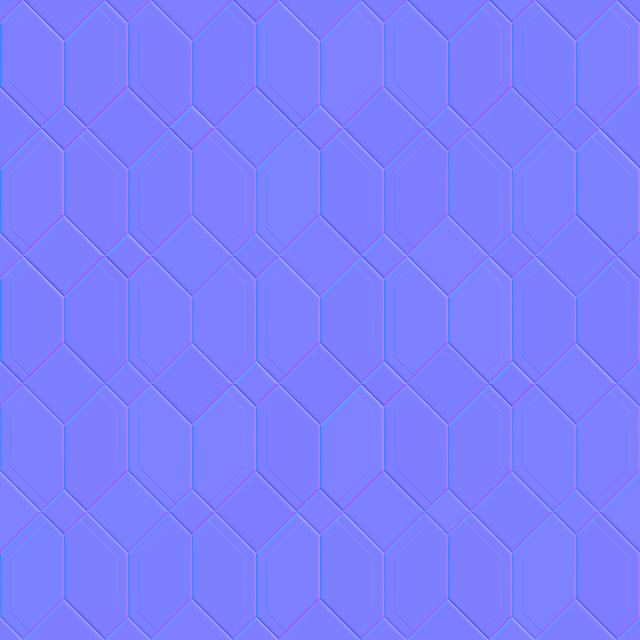
This texture map is drawn by a Shadertoy shader. Its source:

```glsl
// Tangent-space normal map of bevelled tiles: large and small diamonds between elongated hexagons.

const float REPEATS = 5.0;          // cells across and down
const float BIG = 0.32;             // half diagonals, in cells; the two add up to 0.5
const float SMALL = 0.18;
const float BEVEL_WIDTH = 0.023;    // width of the slope on each side of a seam
const float BEVEL_SLOPE = 0.20;
const float INSET_OFFSET = 0.085;   // distance of the engraved line from the seam
const float INSET_WIDTH = 0.007;
const float INSET_SLOPE = 0.07;
const float TILE_TILT = 0.018;      // random lean of each tile
const float WEAR_SCALE = 14.0;      // noise cells per repeat
const float WEAR_WOBBLE = 0.007;
const vec2 FLAT_NORMAL = vec2(0.492, 0.500);
const int SAMPLES = 3;              // antialiasing grid per axis

struct Edge {
    float dist;   // distance to the seam
    vec2 dir;     // direction towards it
};

vec2 hash22(vec2 p) {
    vec3 q = fract(p.xyx * vec3(0.1031, 0.1030, 0.0973));
    q += dot(q, q.yzx + 33.33);
    return fract((q.xx + q.yz) * q.zy);
}

// Value noise that wraps at the canvas border
float wearNoise(vec2 p) {
    float period = REPEATS * WEAR_SCALE;
    vec2 i = floor(p), f = fract(p);
    f = f * f * (3.0 - 2.0 * f);
    float a = hash22(mod(i, period)).x;
    float b = hash22(mod(i + vec2(1, 0), period)).x;
    float c = hash22(mod(i + vec2(0, 1), period)).x;
    float d = hash22(mod(i + vec2(1, 1), period)).x;
    return mix(mix(a, b, f.x), mix(c, d, f.x), f.y);
}

// Signed distance to a diamond's sides, with the direction towards them
Edge diamond(vec2 p, float radius) {
    float dist = (abs(p.x) + abs(p.y) - radius) * 0.70711;
    vec2 outward = vec2(p.x < 0.0 ? -1.0 : 1.0, p.y < 0.0 ? -1.0 : 1.0) * 0.70711;
    return Edge(abs(dist), dist < 0.0 ? outward : -outward);
}

Edge verticalLine(float x) {
    return Edge(abs(x), vec2(x < 0.0 ? 1.0 : -1.0, 0.0));
}

Edge nearer(Edge a, Edge b) {
    if (a.dist < b.dist) return a;
    return b;
}

vec3 tileNormal(vec2 p) {
    // Diamond rows: large ones sit half a cell over in rows 0, 2 and 3 of five
    float row = round(p.y);
    float rowIndex = mod(row, 5.0);
    bool shifted = rowIndex != 1.0 && rowIndex != 4.0;
    float shift = shifted ? 0.5 : 0.0;
    float x = p.x - shift;
    vec2 bigCentre = vec2(round(x) + shift, row);
    vec2 smallCentre = vec2(floor(x) + 0.5 + shift, row);
    vec2 toBig = p - bigCentre, toSmall = p - smallCentre;
    Edge bigEdge = diamond(toBig, BIG);
    Edge smallEdge = diamond(toSmall, SMALL);

    // Pick the tile and its nearest seam
    bool inBig = abs(toBig.x) + abs(toBig.y) < BIG;
    bool inSmall = abs(toSmall.x) + abs(toSmall.y) < SMALL;
    Edge seam;
    vec2 centre;
    vec2 engraving = vec2(0.0);
    if (inBig) {
        seam = bigEdge;
        centre = bigCentre;
    } else if (inSmall) {
        seam = smallEdge;
        centre = smallCentre;
    } else {
        Edge side = verticalLine(p.x - round(p.x * 2.0) * 0.5);
        seam = nearer(side, nearer(bigEdge, smallEdge));
        centre = vec2(floor(p.x * 2.0) * 0.5 + 0.25, floor(p.y) + 0.5);

        // Engraved step that follows the side lying on a whole cell line
        Edge frame = verticalLine(p.x - round(p.x));
        if (shifted) frame = nearer(frame, smallEdge);
        else frame = nearer(frame, bigEdge);
        float step = 1.0 - smoothstep(0.3, 1.0, abs(frame.dist - INSET_OFFSET) / INSET_WIDTH);
        engraving = frame.dir * step * INSET_SLOPE;
    }

    // Worn bevel, with strength and lean varied per tile
    vec2 seed = mod(round(centre * 4.0), REPEATS * 4.0);
    vec2 lean = (hash22(seed + 7.0) - 0.5) * TILE_TILT;
    float strength = mix(0.75, 1.25, hash22(seed + 31.0).x);
    float wear = wearNoise(p * WEAR_SCALE) - 0.5;
    float bevel = 1.0 - smoothstep(0.15, 1.0, (seam.dist + wear * WEAR_WOBBLE) / BEVEL_WIDTH);
    vec2 slope = seam.dir * bevel * BEVEL_SLOPE * strength * (1.0 + 0.4 * wear);
    return vec3(FLAT_NORMAL + lean + slope + engraving, 1.0);
}

void mainImage(out vec4 fragColor, in vec2 fragCoord) {
    vec3 sum = vec3(0.0);
    for (int j = 0; j < SAMPLES; j++) {
        for (int i = 0; i < SAMPLES; i++) {
            vec2 offset = (vec2(i, j) + 0.5) / float(SAMPLES) - 0.5;
            sum += tileNormal((fragCoord + offset) / iResolution.y * REPEATS);
        }
    }
    fragColor = vec4(sum / float(SAMPLES * SAMPLES), 1.0);
}
```
